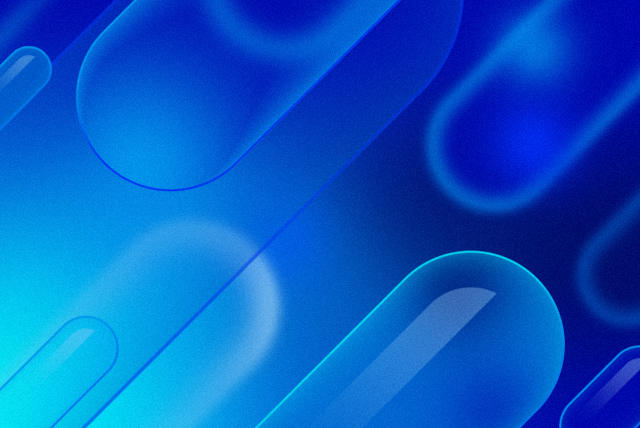
A WebGL 1 fragment shader for this background:

```glsl
precision highp float;
uniform vec2 u_resolution;

const vec3 NAVY = vec3(0.0, 0.05, 0.42);
const vec3 INDIGO = vec3(0.0, 0.03, 0.68);
const vec3 ROYAL = vec3(0.0, 0.18, 0.95);
const vec3 OCEAN = vec3(0.0, 0.39, 0.80);
const vec3 AZURE = vec3(0.01, 0.58, 0.92);
const vec3 CYAN = vec3(0.0, 0.98, 0.96);
const vec3 PALE = vec3(0.58, 0.79, 0.95);
const vec2 AXIS = vec2(0.70711, 0.70711);
const vec2 ACROSS = vec2(0.70711, -0.70711);
const float LINE = 0.0045;
const float BAND_LINE = 0.008;
const float GRAIN = 0.05;
const float GRAIN_CELLS = 500.0;
const float FAR = 2.0;

float hash(vec2 p) {
  vec3 q = fract(p.xyx * 0.1031);
  q += dot(q, q.yzx + 33.33);
  return fract((q.x + q.y) * q.z);
}

// Signed distance to a diagonal capsule from tip along AXIS by span
float capsule(vec2 p, vec2 tip, float span, float r) {
  vec2 q = p - tip;
  float t = clamp(dot(q, AXIS), min(span, 0.0), max(span, 0.0));
  return length(q - AXIS * t) - r;
}

float fill(float d) {
  float px = 1.0 / u_resolution.y;
  return 1.0 - smoothstep(-px, px, d);
}

float bell(float d, float width) {
  return exp(-d * d / (width * width));
}

float glow(vec2 p, vec2 center, float size) {
  return bell(length(p - center), size);
}

float outline(float d, float width) {
  return fill(abs(d + 0.5 * width) - 0.5 * width);
}

vec3 backdrop(vec2 p) {
  vec3 left = mix(AZURE, INDIGO, smoothstep(0.28, 1.06, p.y));
  left = mix(left, CYAN, 0.95 * glow(p, vec2(0.0, -0.02), 0.42));
  vec3 right = mix(NAVY, INDIGO, smoothstep(0.0, 0.5, abs(p.y - 0.42)));
  vec3 col = mix(left, right, smoothstep(0.3, 1.4, p.x));
  col = mix(col, AZURE, 0.65 * glow(p, vec2(0.36, 0.52), 0.2));
  col = mix(col, vec3(0.0, 0.36, 0.95), 0.75 * glow(p, vec2(0.67, 0.43), 0.12));
  col = mix(col, OCEAN, 0.5 * glow(p, vec2(0.78, 0.25), 0.2));
  col = mix(col, NAVY, 0.5 * glow(p, vec2(1.02, 0.56), 0.2));
  float streak = bell(dot(p - vec2(0.06, 0.97), ACROSS), 0.03);
  return mix(col, OCEAN, 0.6 * streak * (1.0 - smoothstep(0.0, 0.25, p.x)));
}

// Out-of-focus capsule: soft rim over a faint body
vec3 softPill(vec3 col, vec2 p, vec2 tip, float r, vec3 body, vec3 rim, float strength) {
  float d = capsule(p, tip, FAR, r);
  col = mix(col, body, 0.75 * (1.0 - smoothstep(-0.05, 0.02, d)));
  return mix(col, rim, strength * bell(d + 0.015, d > -0.015 ? 0.02 : 0.03));
}

// Sharp glass capsule with a lit rim and a clipped reflection
vec3 glassPill(vec3 col, vec2 p, vec2 tip, float span, float r, vec3 body, vec3 rim) {
  vec2 q = p - tip;
  float d = capsule(p, tip, span, r);
  float side = dot(q, ACROSS);
  float inside = fill(d);
  col = mix(col, body, 0.8 * inside);
  col = mix(col, rim, 0.35 * inside * exp(min(d, 0.0) / (0.16 * r)));
  vec3 edge = mix(rim, mix(AZURE, ROYAL, 0.3), smoothstep(-0.3 * r, r, side));
  col = mix(col, edge, 0.95 * outline(d, LINE));
  float shine = fill(capsule(p, tip, span, 0.61 * r)) * fill(side + 0.19 * r);
  return mix(col, PALE, 0.38 * shine * smoothstep(-2.3 * r, 0.4 * r, dot(q, AXIS)));
}

void main() {
  vec2 p = gl_FragCoord.xy / u_resolution.y;
  vec3 col = backdrop(p);

  // Pale blurred capsule
  float d = capsule(p, vec2(0.449, 0.283), -FAR, 0.21);
  float haze = bell(d + 0.025, d > -0.025 ? 0.025 : 0.06);
  col = mix(col, PALE, haze * (0.28 + 0.42 * glow(p, vec2(0.6, 0.29), 0.17)));

  // Wide translucent band
  d = capsule(p, vec2(0.754, 1.02), -FAR, 0.33);
  col = mix(col, OCEAN, 0.36 * fill(d) * exp(min(d, 0.0) / 0.14));
  col = mix(col, ROYAL, 0.45 * outline(d, BAND_LINE));

  // Blurred capsules on the right
  col = softPill(col, p, vec2(1.154, 0.662), 0.158, INDIGO, AZURE, 0.55);
  col = mix(col, AZURE, 0.75 * glow(p, vec2(1.25, 0.885), 0.09));
  col = mix(col, ROYAL, 0.9 * glow(p, vec2(1.246, 0.665), 0.1));
  col = softPill(col, p, vec2(1.467, 0.357), 0.12, NAVY, OCEAN, 0.5);

  // Large upper capsule holding a blurred one
  vec2 tip = vec2(0.398, 0.773);
  vec2 q = p - tip;
  d = capsule(p, tip, FAR, 0.22);
  float rimGlow = 0.85 * exp(min(d, 0.0) / 0.06);
  float lit = max(rimGlow, glow(p, vec2(0.32, 0.6), 0.28));
  vec3 body = mix(INDIGO, AZURE, lit);
  float inner = bell(capsule(p, vec2(0.67, 1.06), FAR, 0.175), 0.04);
  body = mix(body, AZURE, 0.5 * inner);
  col = mix(col, body, 0.94 * fill(d));
  vec3 edge = mix(AZURE, ROYAL, smoothstep(-0.2, 0.0, dot(q, ACROSS)));
  col = mix(col, edge, 0.95 * outline(d, LINE));

  // Glass capsules
  body = mix(mix(OCEAN, AZURE, 0.2), NAVY, 0.75 * glow(p, vec2(1.07, 0.34), 0.13));
  body = mix(body, INDIGO, 0.55 * glow(p, vec2(1.17, 0.03), 0.12));
  body = mix(body, AZURE, 0.4 * glow(p, vec2(1.28, 0.2), 0.13));
  col = glassPill(col, p, vec2(1.10, 0.195), -FAR, 0.219, body, mix(AZURE, CYAN, 0.7));
  body = mix(AZURE, CYAN, 0.8 - 2.0 * p.x);
  col = glassPill(col, p, vec2(0.201, 0.186), -FAR, 0.076, body, AZURE);
  col = glassPill(col, p, vec2(0.067, 0.838), -FAR, 0.054, OCEAN, AZURE);
  col = glassPill(col, p, vec2(1.496, 0.117), -0.16, 0.076, INDIGO, AZURE);

  // Fine grain
  col += GRAIN * (hash(floor(p * GRAIN_CELLS)) - 0.5);
  gl_FragColor = vec4(clamp(col, 0.0, 1.0), 1.0);
}
```
